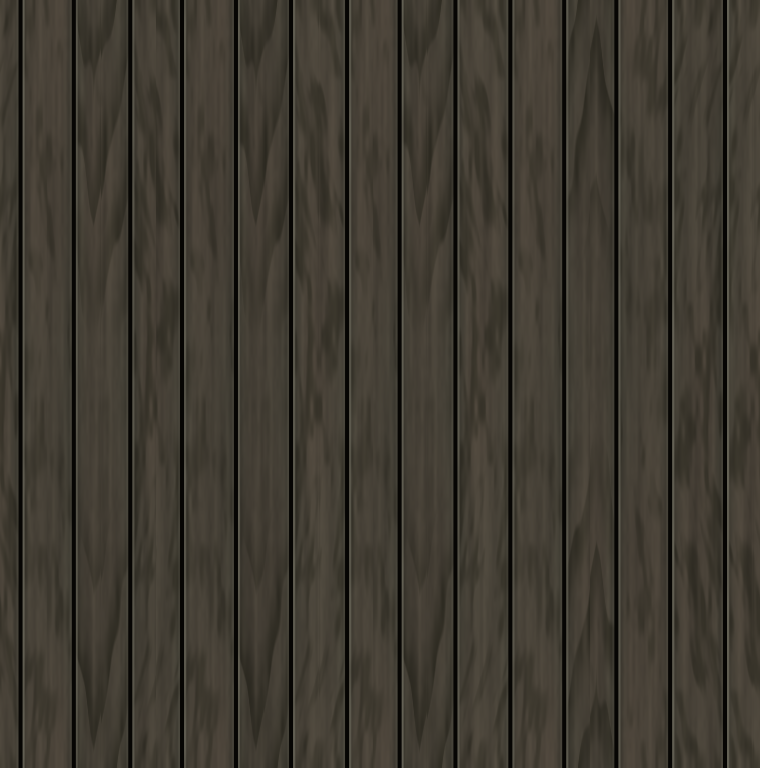
Reproduce this texture procedurally as a WebGL 1 fragment shader.

```glsl
precision highp float;

uniform vec2 u_resolution;

const float BOARDS = 14.0;
const float FIRST_SEAM = 0.368;
const float GAP_HALF = 0.037;

const vec3 BROWN = vec3(0.300, 0.268, 0.228);
const vec3 GREY_GREEN = vec3(0.288, 0.275, 0.232);
const vec3 DARK_GRAIN = vec3(0.190, 0.178, 0.140);
const vec3 EDGE_LIGHT = vec3(0.410, 0.400, 0.350);
const vec3 GAP = vec3(0.022, 0.018, 0.010);

float hash(vec2 p) {
  vec3 q = fract(p.xyx * 0.1031);
  q += dot(q, q.yzx + 33.33);
  return fract((q.x + q.y) * q.z);
}

// Value noise that wraps vertically after rows cells
float noise(vec2 p, float rows) {
  vec2 cell = floor(p);
  vec2 f = fract(p);
  f = f * f * (3.0 - 2.0 * f);
  float low = mod(cell.y, rows);
  float high = mod(cell.y + 1.0, rows);
  float bottom = mix(hash(vec2(cell.x, low)), hash(vec2(cell.x + 1.0, low)), f.x);
  float top = mix(hash(vec2(cell.x, high)), hash(vec2(cell.x + 1.0, high)), f.x);
  return mix(bottom, top, f.y);
}

// Noise over a board; cells gives columns per board and rows per canvas
float grain(vec2 p, vec2 cells, float seed) {
  return noise(p * cells + vec2(seed * 61.0 + 7.0, 0.0), cells.y);
}

// Short dark pores, slanted by a slow sideways drift
float pores(vec2 p, float drift, float seed) {
  float shift = drift * grain(vec2(0.0, p.y), vec2(1.0, 5.0), seed + 9.0);
  vec2 q = vec2(p.x + shift, p.y);
  float coarse = grain(q, vec2(7.0, 15.0), seed);
  float fine = grain(q, vec2(15.0, 32.0), seed + 4.0);
  return smoothstep(0.48, 0.85, 0.65 * coarse + 0.35 * fine);
}

// Nested arches pointing down, sharp at the tip and fading upwards
float arches(vec2 p, float seed) {
  float wobble = 0.06 * grain(p, vec2(6.0, 12.0), seed + 2.0);
  float rise = 0.36 * abs(p.x - 0.37) + wobble;
  float phase = fract((p.y - rise) * 6.0 - 0.02);
  float band = smoothstep(0.0, 0.10, phase) * (1.0 - smoothstep(0.12, 0.75, phase));
  float strength = smoothstep(0.08, 0.24, abs(p.y - 0.45));
  float broken = 0.45 + 0.75 * grain(p, vec2(13.0, 18.0), seed + 3.0);
  return band * strength * broken;
}

// Kinds: 0 soft pores, 1 arches, 2 slanted pores
float figure(vec2 p, float kind) {
  float drift = kind > 1.5 ? 1.1 : 0.25;
  float amount = kind > 1.5 ? 0.75 : 0.6;
  float spots = amount * pores(p, drift, kind);
  return abs(kind - 1.0) < 0.5 ? max(0.35 * spots, 0.85 * arches(p, kind)) : spots;
}

vec3 wood(vec2 p, float id) {
  // The last boards run in reverse order, turned upside down
  float order = id < 9.5 ? id : max(11.0 - id, -1.0);
  float kind = mod(order, 3.0);
  vec2 q = id < 9.5 ? p : 1.0 - p;

  float tone = grain(q, vec2(2.5, 4.0), kind + 12.0);
  float edge = smoothstep(0.22, 0.5, abs(q.x - 0.5));
  vec3 color = mix(BROWN, GREY_GREEN, clamp(0.6 * tone + 0.5 * edge, 0.0, 1.0));

  float fibre = grain(q, vec2(19.0, 7.0), kind + 20.0) - 0.5;
  float stripe = grain(q, vec2(8.0, 3.0), kind + 30.0) - 0.5;
  float speck = grain(q, vec2(24.0, 70.0), kind + 40.0) - 0.5;
  float shade = 0.97 + 0.13 * fibre + 0.14 * stripe + 0.05 * speck;
  shade += 0.05 * (hash(vec2(id, 5.0)) - 0.5);
  return mix(color, DARK_GRAIN, figure(q, kind)) * shade;
}

void main() {
  vec2 uv = gl_FragCoord.xy / u_resolution;
  float pixel = BOARDS / u_resolution.x;

  // Signed distance from the nearest, slightly uneven seam
  float x = uv.x * BOARDS - FIRST_SEAM;
  float seam = floor(x + 0.5);
  float seamId = mod(seam, BOARDS);
  float d = x - seam - 0.07 * (hash(vec2(seamId, 17.0)) - 0.5);
  float rightSide = step(0.0, d);
  float id = mod(seam - 1.0 + rightSide, BOARDS);
  vec3 color = wood(vec2(d + 1.0 - rightSide, uv.y), id);

  // Worn bevels: bright right of the gap, faint left of it
  float outside = abs(d) - GAP_HALF;
  float wear = 0.7 + 0.3 * grain(vec2(0.5, uv.y), vec2(1.0, 24.0), seamId);
  float gleam = mix(0.25, 0.65 + 0.35 * hash(vec2(seamId, 3.0)), rightSide);
  float bevel = 1.0 - smoothstep(0.022, 0.035 + pixel, outside);
  color *= 1.0 - 0.12 * (1.0 - smoothstep(0.03, 0.12, outside));
  color = mix(color, EDGE_LIGHT, bevel * gleam * wear);

  float gap = 1.0 - smoothstep(-0.5 * pixel, 0.5 * pixel, outside);
  gl_FragColor = vec4(mix(color, GAP, gap), 1.0);
}
```
